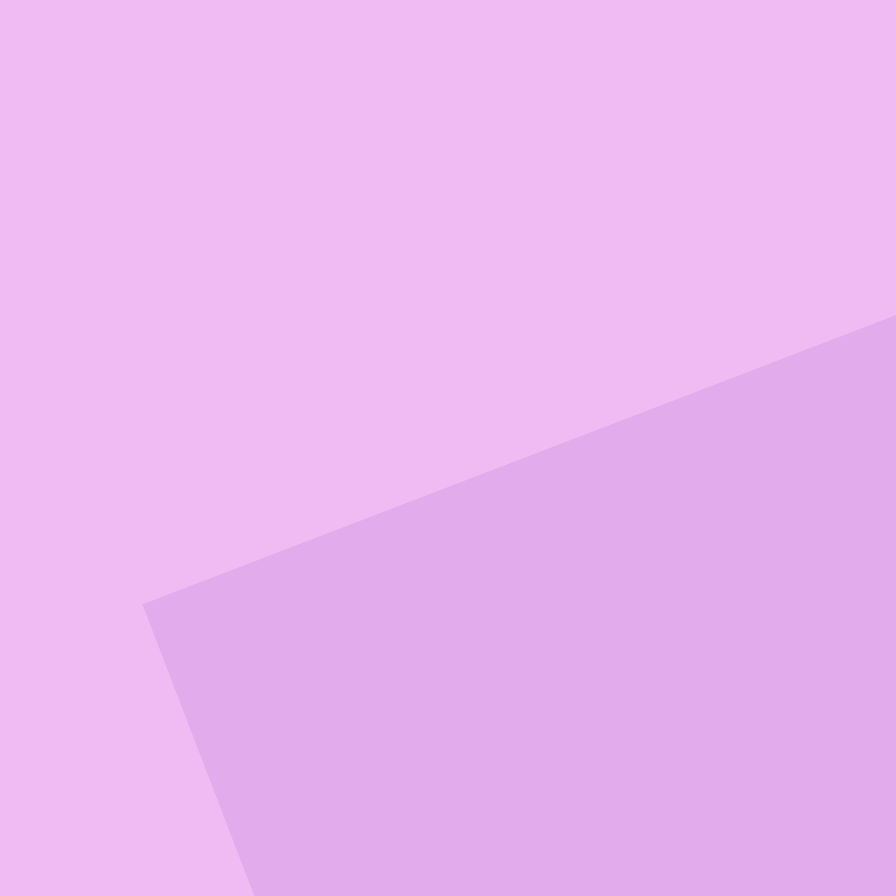
Reproduce this background procedurally as a WebGL 1 fragment shader.

```glsl
precision highp float;
// A flat pink background with one large mauve sheet, tilted, whose
// corner sits at the lower left and which runs off the canvas.
// The sheet is a rotated quarter plane, with edges smoothed over a pixel.

uniform vec2 u_resolution;

const vec3 PINK = vec3(0.943, 0.735, 0.953);
const vec3 MAUVE = vec3(0.886, 0.670, 0.924);
const vec2 SHEET_CORNER = vec2(0.1589, 0.3255);
const float SHEET_TILT = 0.3665;

// Turns a point clockwise by the angle, into the frame of a tilted shape.
vec2 toTiltedFrame(vec2 p, float angle) {
    float c = cos(angle);
    float s = sin(angle);
    return vec2(c * p.x + s * p.y, c * p.y - s * p.x);
}

// Signed distance bound to a quarter plane right of and below its corner.
float cornerDistance(vec2 p, vec2 corner, float tilt) {
    vec2 q = toTiltedFrame(p - corner, tilt);
    return max(-q.x, q.y);
}

// Coverage of a shape, with an edge of the given width.
float coverage(float distanceToEdge, float width) {
    return clamp(0.5 - distanceToEdge / width, 0.0, 1.0);
}

void main() {
    vec2 uv = gl_FragCoord.xy / u_resolution;
    float pixel = 1.0 / min(u_resolution.x, u_resolution.y);

    // Sheet over background
    float sheet = cornerDistance(uv, SHEET_CORNER, SHEET_TILT);
    vec3 color = mix(PINK, MAUVE, coverage(sheet, pixel));

    gl_FragColor = vec4(color, 1.0);
}
```
